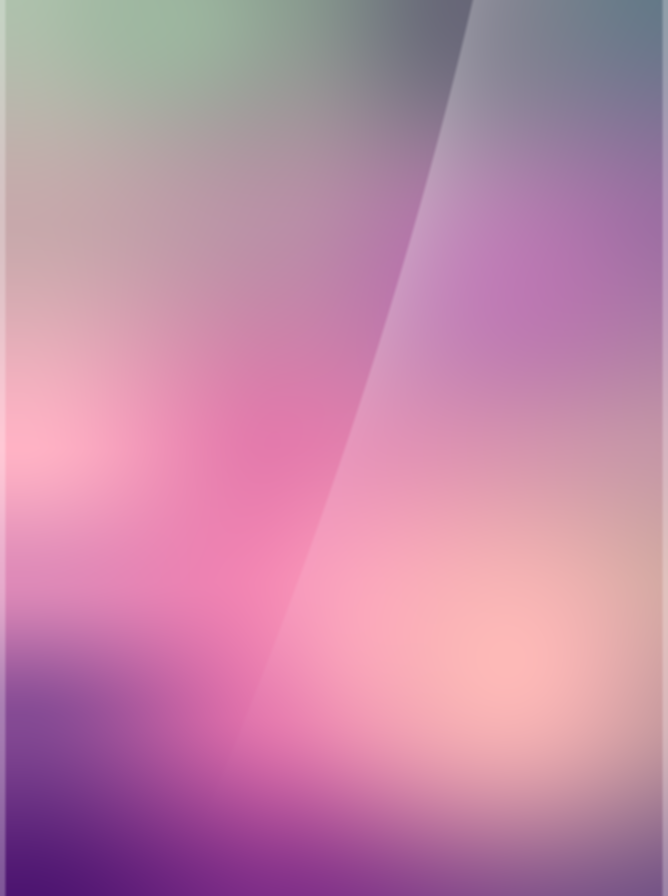
A Shadertoy shader for this background:

```glsl
// A soft blurred backdrop: sage over rose over deep violet, with peach light.
// Three vertical colour ramps are blended across, tinted by elliptical glows,
// then covered by a pale sheet with a curved diagonal edge and thin side rims.

const int STOPS = 6;
const float STOP_Y[STOPS] = float[](0.0, 0.2, 0.35, 0.5, 0.75, 1.0);

// Ramp colours, bottom to top
const vec3 LEFT_RAMP[STOPS] = vec3[](
    vec3(0.30, 0.08, 0.44), vec3(0.52, 0.29, 0.58), vec3(0.87, 0.54, 0.72),
    vec3(1.00, 0.70, 0.77), vec3(0.78, 0.66, 0.67), vec3(0.69, 0.76, 0.68));
const vec3 MIDDLE_RAMP[STOPS] = vec3[](
    vec3(0.49, 0.17, 0.53), vec3(0.87, 0.41, 0.66), vec3(0.94, 0.49, 0.69),
    vec3(0.89, 0.47, 0.67), vec3(0.73, 0.58, 0.65), vec3(0.54, 0.61, 0.56));
const vec3 RIGHT_RAMP[STOPS] = vec3[](
    vec3(0.42, 0.30, 0.51), vec3(0.67, 0.54, 0.57), vec3(0.75, 0.63, 0.60),
    vec3(0.75, 0.58, 0.64), vec3(0.57, 0.42, 0.61), vec3(0.36, 0.45, 0.51));
const float LEFT_X = 0.03;
const float MIDDLE_X = 0.42;

// Glow colours
const vec3 SAGE   = vec3(0.62, 0.73, 0.63);
const vec3 SLATE  = vec3(0.39, 0.37, 0.45);
const vec3 VIOLET = vec3(0.73, 0.41, 0.69);
const vec3 PINK   = vec3(1.00, 0.62, 0.75);
const vec3 PEACH  = vec3(1.00, 0.73, 0.72);

// Pale sheet: edge x = A + B*y + C*y*y
const vec3 EDGE_CURVE = vec3(0.255, 0.593, -0.14);
const float EDGE_SOFTNESS = 0.004;
const float SHEET_OPACITY = 0.27;
const float SHEET_FADE = 0.16;

const float RIM_WIDTH = 0.009;
const float RIM_OPACITY = 0.28;

vec3 ramp(vec3 colours[STOPS], float y) {
    vec3 colour = colours[0];
    for (int i = 1; i < STOPS; i++) {
        float t = clamp((y - STOP_Y[i - 1]) / (STOP_Y[i] - STOP_Y[i - 1]), 0.0, 1.0);
        colour = mix(colour, colours[i], mix(t, smoothstep(0.0, 1.0, t), 0.6));
    }
    return colour;
}

float glow(vec2 uv, vec2 centre, vec2 radius) {
    vec2 d = (uv - centre) / radius;
    return exp(-dot(d, d));
}

float sheet(vec2 uv) {
    float edgeX = EDGE_CURVE.x + uv.y * (EDGE_CURVE.y + uv.y * EDGE_CURVE.z);
    float d = uv.x - edgeX;
    float softness = max(EDGE_SOFTNESS, 1.0 / iResolution.x);
    float cover = smoothstep(-softness, softness, d);
    float heightFade = smoothstep(0.05, 0.8, uv.y);
    return SHEET_OPACITY * cover * heightFade * exp(-max(d, 0.0) / SHEET_FADE);
}

void mainImage(out vec4 fragColor, in vec2 fragCoord) {
    vec2 uv = fragCoord / iResolution.xy;

    // Blended ramps
    vec3 colour = mix(ramp(LEFT_RAMP, uv.y), ramp(MIDDLE_RAMP, uv.y),
                      smoothstep(LEFT_X, MIDDLE_X, uv.x));
    colour = mix(colour, ramp(RIGHT_RAMP, uv.y), smoothstep(MIDDLE_X, 1.0, uv.x));

    // Coloured glows
    colour = mix(colour, SAGE, 0.75 * glow(uv, vec2(0.25, 0.98), vec2(0.17, 0.10)));
    colour = mix(colour, SLATE, 0.80 * glow(uv, vec2(0.70, 1.00), vec2(0.17, 0.17)));
    colour = mix(colour, VIOLET, 0.80 * glow(uv, vec2(0.74, 0.68), vec2(0.24, 0.14)));
    colour = mix(colour, PINK, 0.70 * glow(uv, vec2(0.56, 0.30), vec2(0.15, 0.13)));
    colour = mix(colour, PEACH, 0.97 * glow(uv, vec2(0.76, 0.26), vec2(0.25, 0.19)));

    // Pale sheet and side rims
    colour = mix(colour, vec3(1.0), sheet(uv));
    float sideDistance = min(uv.x, 1.0 - uv.x);
    float rim = 1.0 - smoothstep(0.5 * RIM_WIDTH, 1.3 * RIM_WIDTH, sideDistance);
    colour = mix(colour, vec3(1.0), RIM_OPACITY * rim);

    fragColor = vec4(colour, 1.0);
}
```
